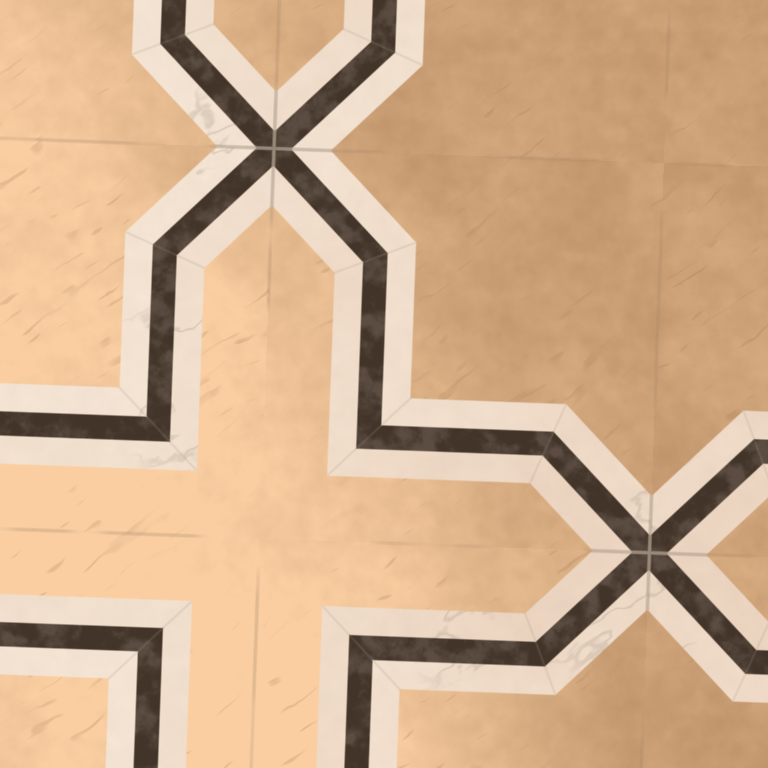
Give the GLSL for this pattern, as a WebGL 2 fragment shader.

```glsl
#version 300 es
precision highp float;
// Stone floor of pointed crosses outlined by a dark strip between two white marble strips.
// A mirrored fold reduces the lattice to one octant, where a mitred distance gives the outline;
// noise adds mottling, scratches and veins, and thin joints divide the stones.

#define HALF_CELL 0.508         // half a repeat, in canvas units
#define CENTER vec2(0.338, 0.299) // centre of the main cross
#define TILT 0.037              // clockwise turn in radians
#define ARM 0.270               // half width of a cross arm, in half cells
#define BAND 0.103              // half width of the whole outline
#define CORE 0.031              // half width of the dark strip
#define JOINT 0.0045            // half width of the joints
#define MOTTLE 0.75             // strength of the stone mottling
#define VEINS 0.28              // strength of the marble veins

out vec4 outColor;
uniform vec2 u_resolution;

const vec3 TAN_STONE   = vec3(0.79, 0.62, 0.455);
const vec3 LIGHT_STONE = vec3(0.965, 0.795, 0.62);
const vec3 MARBLE      = vec3(0.955, 0.89, 0.825);
const vec3 MARBLE_PINK = vec3(0.92, 0.83, 0.75);
const vec3 DARK_STONE  = vec3(0.26, 0.205, 0.16);
const vec3 WORN_DARK   = vec3(0.36, 0.30, 0.26);
const vec3 GROUT       = vec3(0.64, 0.58, 0.52);
const vec3 SCRATCH     = vec3(0.62, 0.45, 0.31);

float hash(vec2 p) {
    return fract(sin(dot(p, vec2(127.1, 311.7))) * 43758.5453);
}

float noise(vec2 p) {
    vec2 i = floor(p), f = fract(p);
    f = f * f * (3.0 - 2.0 * f);
    return mix(mix(hash(i), hash(i + vec2(1, 0)), f.x),
               mix(hash(i + vec2(0, 1)), hash(i + vec2(1, 1)), f.x), f.y);
}

float fbm(vec2 p) {
    float sum = 0.0, amp = 0.5;
    for (int i = 0; i < 5; i++) {
        sum += amp * noise(p);
        p = mat2(1.6, 1.2, -1.2, 1.6) * p + 3.7;
        amp *= 0.5;
    }
    return sum;
}

// Coverage of a line of given half width at distance d
float stroke(float d, float halfWidth, float soft) {
    return 1.0 - smoothstep(halfWidth - soft, halfWidth + soft, d);
}

void main() {
    float side = min(u_resolution.x, u_resolution.y);
    vec2 uv = gl_FragCoord.xy / side;
    float soft = max(0.8 / (side * HALF_CELL), 0.003);

    // Lattice coordinates: joints and cross centres lie on integers
    float c = cos(TILT), s = sin(TILT);
    vec2 p = mat2(c, s, -s, c) * (uv - CENTER) / HALF_CELL;
    vec2 tile = floor(p);

    // Fold to one octant and measure the mitred outline
    vec2 q = abs(mod(p + 1.0, 2.0) - 1.0);
    vec2 r = vec2(max(q.x, q.y), min(q.x, q.y));
    float straight = r.y - ARM;
    float slanted = (r.x + r.y - 1.0) * 0.7071;
    float outline = max(straight, slanted);
    float band = stroke(abs(outline), BAND, soft);
    float core = stroke(abs(outline), CORE, soft);

    // Beige stone: slow light falloff, cloudy mottling, slanted scratches
    float cloud = fbm(p * 5.0 + 11.0 * hash(tile));
    float grain = fbm(p * 28.0);
    float light = 1.0 - smoothstep(0.25, 0.85, uv.x + 0.45 * uv.y - 0.1);
    light += 0.22 * step(outline, 0.0) + 0.08 * (hash(tile + 5.0) - 0.5);
    light += MOTTLE * ((cloud - 0.48) * 0.8 + (grain - 0.48) * 0.45);
    vec3 color = mix(TAN_STONE, LIGHT_STONE, clamp(light, -0.2, 1.08));
    vec2 slant = mat2(0.8, -0.6, 0.6, 0.8) * p + 0.06 * cloud;
    float scratch = smoothstep(0.80, 0.97, noise(slant * vec2(14.0, 75.0)));
    color = mix(color, SCRATCH, 0.22 * scratch * smoothstep(0.35, 0.65, cloud));

    // White strips with sparse grey veins
    float pink = smoothstep(0.1, 0.9, uv.x) * 0.8 + 0.35 * step(outline, 0.0) - 0.15;
    vec3 marble = mix(MARBLE, MARBLE_PINK, clamp(pink + 0.5 * (cloud - 0.5), 0.0, 1.0));
    float ridge = abs(fbm(slant * vec2(4.0, 8.0) + 7.0) - 0.48);
    float vein = (1.0 - smoothstep(0.0, 0.035, ridge)) * smoothstep(0.5, 0.75, noise(p * 4.0 + 2.0));
    marble = mix(marble, GROUT, VEINS * vein) + 0.03 * (grain - 0.5);
    color = mix(color, marble, band);

    // Dark central strip
    vec3 dark = mix(DARK_STONE, WORN_DARK, smoothstep(0.35, 0.75, grain));
    color = mix(color, dark, core);

    // Mitre joints where strips turn
    float mitre = min((r.x - r.y) * 0.7071, abs(straight - slanted) * 1.3);
    color = mix(color, GROUT, 0.2 * band * stroke(mitre, JOINT * 0.6, soft));

    // Joints between tiles, broken on the beige and clear at crossings
    vec2 toJoint = min(q, 1.0 - q);
    float joint = stroke(min(toJoint.x, toJoint.y), JOINT, soft);
    float wear = 0.28 * smoothstep(0.3, 0.65, noise(p * 9.0 + 4.0));
    color = mix(color, GROUT * vec3(1.0, 0.9, 0.8), joint * wear * (1.0 - band));
    color = mix(color, GROUT, joint * band * mix(0.5, 0.85, core));

    outColor = vec4(clamp(color, 0.0, 1.0), 1.0);
}
```
